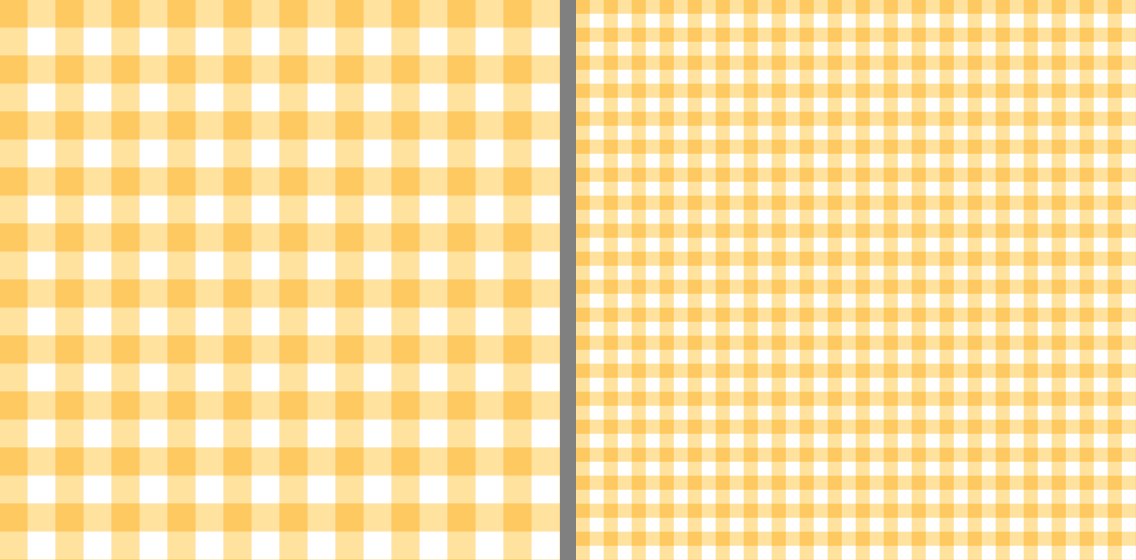
Left, the tile; right, the same tile 2 across and 2 down.
Give the GLSL for this pattern, as a WebGL 2 fragment shader.

```glsl
#version 300 es
precision highp float;

uniform vec2 u_resolution;
out vec4 fragColor;

const float REPEATS = 10.0;         // checks across and down
const float BAND_WIDTH = 0.5;       // share of one repeat
const float EDGE_SOFTNESS = 0.0026; // share of the canvas
const float EDGE_SHADE = 0.012;     // slight darkening along band edges
const vec2 BAND_CENTER = vec2(0.24, 0.76);
const vec3 WHITE_CLOTH = vec3(1.0);
const vec3 YELLOW_DYE = vec3(1.0, 0.888, 0.618);

// Signed distance to the nearest repeated band, per axis
vec2 bandDistance(vec2 cell, vec2 center, float width) {
    vec2 offset = abs(fract(cell - center + 0.5) - 0.5);
    return offset - 0.5 * width;
}

// Smooth coverage from a signed distance and a full edge width
vec2 coverage(vec2 dist, vec2 edge) {
    return clamp(0.5 - dist / edge, 0.0, 1.0);
}

// Cloth colour under one layer of dye
vec3 dyeLayer(vec3 cloth, vec3 dye, float amount) {
    return cloth * mix(vec3(1.0), dye, amount);
}

// Brightness factor that dips where coverage is partial
float edgeShade(vec2 cover, float strength) {
    vec2 partial = 4.0 * cover * (1.0 - cover);
    return 1.0 - strength * max(partial.x, partial.y);
}

void main() {
    vec2 uv = gl_FragCoord.xy / u_resolution;
    vec2 edge = REPEATS * max(1.0 / u_resolution, vec2(EDGE_SOFTNESS));

    // x holds the upright bands, y the level ones
    vec2 dist = bandDistance(uv * REPEATS, BAND_CENTER, BAND_WIDTH);
    vec2 bands = coverage(dist, edge);

    // Crossing bands multiply into the deeper yellow
    vec3 color = dyeLayer(WHITE_CLOTH, YELLOW_DYE, bands.x);
    color = dyeLayer(color, YELLOW_DYE, bands.y);
    fragColor = vec4(color * edgeShade(bands, EDGE_SHADE), 1.0);
}
```
